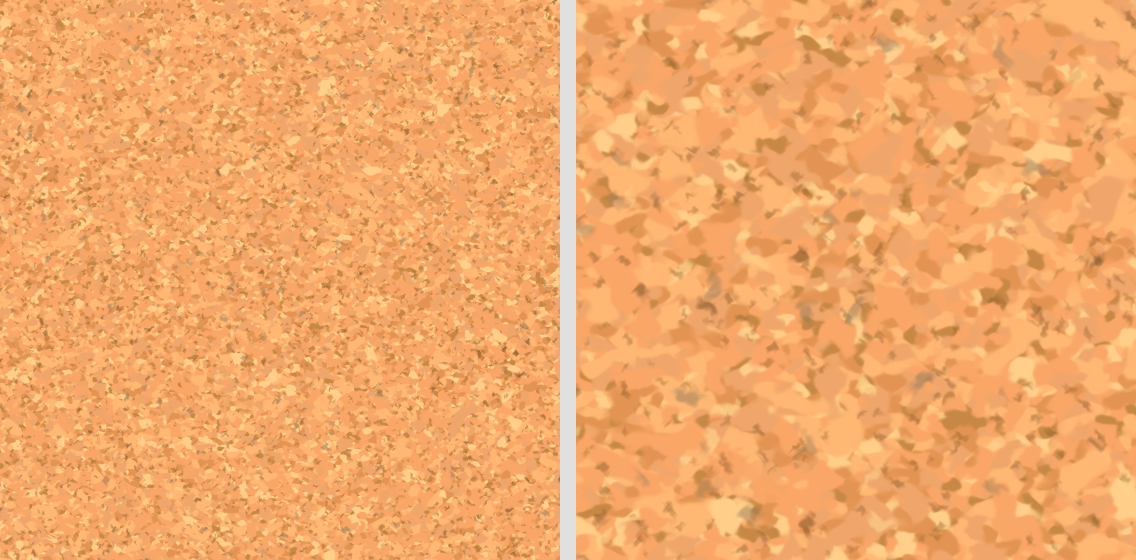
Left: the whole. Right: its middle third, enlarged.
A Shadertoy shader for this texture:

```glsl
// Fine-grained cork board: pressed tan granules with pale flakes and dark bark specks.

vec3 hash3(vec2 cell, float seed) {
    vec3 q = fract(vec3(cell.xyx + seed * 7.31) * vec3(0.1031, 0.1030, 0.0973));
    q += dot(q, q.yxz + 33.33);
    return fract((q.xxy + q.yzz) * q.zyx);
}

mat2 rotation(float angle) {
    float c = cos(angle), s = sin(angle);
    return mat2(c, -s, s, c);
}

// Layered sines that make the grain outlines ragged.
vec2 wobble(vec2 p) {
    vec2 coarse = sin(p.yx * vec2(2.3, 2.7) + 1.7 * sin(p * 1.1));
    vec2 fine = sin(p.yx * vec2(5.9, 5.3) + 2.0 * sin(p * 3.1));
    return 0.12 * coarse + 0.06 * fine;
}

// Cork tones from dark to pale, spread by their share of the area.
vec3 corkTone(float t) {
    const vec3 brown  = vec3(0.78, 0.53, 0.27);
    const vec3 ochre  = vec3(0.89, 0.58, 0.32);
    const vec3 dusty  = vec3(0.94, 0.65, 0.42);
    const vec3 orange = vec3(0.98, 0.65, 0.40);
    const vec3 honey  = vec3(1.00, 0.72, 0.45);
    const vec3 cream  = vec3(1.00, 0.81, 0.54);
    vec3 tone = mix(brown, ochre, step(0.09, t));
    tone = mix(tone, dusty, step(0.25, t));
    tone = mix(tone, orange, step(0.43, t));
    tone = mix(tone, honey, step(0.70, t));
    return mix(tone, cream, step(0.92, t));
}

// Soft cellular grains: premultiplied colour and coverage.
vec4 grains(vec2 p, float seed, float share, float sharpness, vec2 toneRange) {
    p += wobble(p + seed);
    vec2 home = floor(p);
    vec4 sum = vec4(0.0);
    float total = 0.0;
    for (int y = -1; y <= 1; y++)
    for (int x = -1; x <= 1; x++) {
        vec2 cell = home + vec2(x, y);
        vec3 place = hash3(cell, seed);
        vec3 look = hash3(cell, seed + 5.0);
        vec2 offset = rotation(place.z * 3.14) * (p - cell - place.xy);
        float weight = exp(-sharpness * length(offset * vec2(0.8, 1.25)));
        float present = step(look.x, share);
        vec3 tone = corkTone(mix(toneRange.x, toneRange.y, look.y));
        sum += weight * present * vec4(tone, 1.0);
        total += weight;
    }
    return sum / total;
}

// Scattered ragged chips, as an opacity mask.
float chips(vec2 p, float seed, float share, float size, float blur) {
    p += wobble(p * 2.0 + seed);
    vec2 home = floor(p);
    float mask = 0.0;
    for (int y = -1; y <= 1; y++)
    for (int x = -1; x <= 1; x++) {
        vec2 cell = home + vec2(x, y);
        vec3 place = hash3(cell, seed);
        vec3 look = hash3(cell, seed + 3.0);
        vec2 offset = rotation(place.z * 6.28) * (p - cell - place.xy);
        vec2 q = abs(offset) * vec2(mix(0.6, 0.95, look.z), 1.35);
        float d = max(max(q.x, q.y), 0.75 * (q.x + q.y)) - size * mix(0.6, 1.2, look.y);
        float chip = 1.0 - smoothstep(-blur, blur, d);
        mask = max(mask, chip * step(look.x, share) * mix(0.55, 1.0, look.y));
    }
    return mask;
}

vec3 layer(vec3 below, vec4 above) {
    return below * (1.0 - above.a) + above.rgb;
}

void mainImage(out vec4 fragColor, in vec2 fragCoord) {
    vec2 uv = fragCoord / iResolution.y;
    const vec3 bark  = vec3(0.56, 0.37, 0.17);
    const vec3 slate = vec3(0.58, 0.48, 0.35);
    const vec3 flake = vec3(1.00, 0.83, 0.55);

    // Pressed granules, fine ones below and broader ones on top.
    vec2 pressed = uv * vec2(0.9, 1.08);
    vec3 color = grains(pressed * 135.0, 1.0, 1.0, 11.0, vec2(0.0, 1.0)).rgb;
    color = layer(color, grains(pressed * 88.0, 2.0, 0.42, 15.0, vec2(0.12, 1.0)));
    color = layer(color, grains(pressed * 58.0, 3.0, 0.22, 19.0, vec2(0.30, 0.95)));

    // Pale flakes, brown crumbs, grey bits and rare dark bark.
    color = mix(color, flake, 0.75 * chips(uv * 62.0, 4.0, 0.06, 0.32, 0.14));
    color = mix(color, bark, 0.50 * chips(uv * 115.0, 5.0, 0.17, 0.28, 0.20));
    color = mix(color, slate, 0.55 * chips(uv * 60.0, 6.0, 0.035, 0.30, 0.16));
    color = mix(color, bark * 0.85, 0.60 * chips(uv * 72.0, 7.0, 0.025, 0.28, 0.17));

    fragColor = vec4(color, 1.0);
}
```
